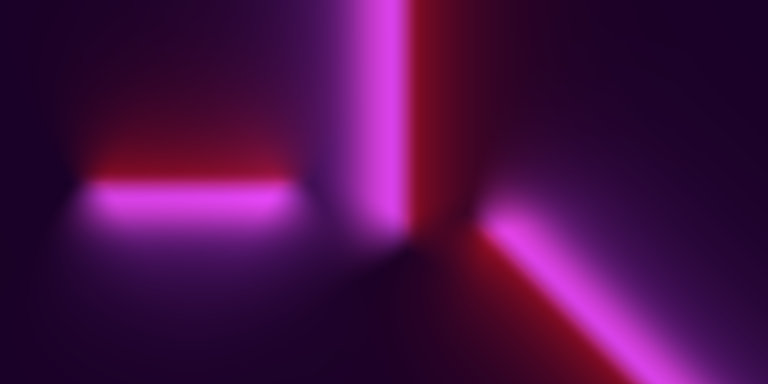
Write a Shadertoy shader that draws this background.

```glsl
// Three soft neon bars, violet on one side and deep red on the other, over a dark plum ground.

const vec3 GROUND = vec3(0.100, 0.003, 0.150);
const vec3 CORE   = vec3(0.280, 0.080, 0.180);
const vec3 VIOLET = vec3(0.650, 0.240, 0.790);
const vec3 RED    = vec3(0.470, 0.045, -0.020);

const float CORE_OFFSET  = 0.060;  // distance of the brightest line from the edge
const float CORE_WIDTH   = 0.050;
const float VIOLET_REACH = 0.140;
const float RED_REACH    = 0.150;
const float EDGE_BLUR    = 0.042;
const float END_BLUR     = 0.050;  // softness of the bar ends beside the edge
const float END_SPREAD   = 0.650;  // extra end softness per unit from the edge

// Light of a bar from a to b; violet falls to the right of that direction, red to the left.
vec3 barLight(vec2 p, vec2 a, vec2 b, float spread) {
    vec2 along = normalize(b - a);
    vec2 toViolet = vec2(along.y, -along.x);
    float t = dot(p - a, along);
    float side = dot(p - a, toViolet);
    float away = abs(side);

    // The ends blur more as the light travels outward.
    float blur = END_BLUR + END_SPREAD * away;
    float ends = smoothstep(-blur, blur, t)
               * smoothstep(-blur, blur, length(b - a) - t);

    // A narrow core rides on an exponential glow.
    float coreDist = (side / spread - CORE_OFFSET) / CORE_WIDTH;
    vec3 violet = CORE * exp(-0.5 * coreDist * coreDist)
                + VIOLET * exp(-away / (VIOLET_REACH * spread));
    vec3 red = RED * exp(-away / RED_REACH);

    float violetSide = smoothstep(-EDGE_BLUR, EDGE_BLUR, side - 0.006);
    return ends * mix(red, violet, violetSide);
}

void mainImage(out vec4 fragColor, in vec2 fragCoord) {
    // Canvas spans 2 by 1 units.
    vec2 p = fragCoord / iResolution.xy * vec2(2.0, 1.0);

    vec3 color = GROUND;
    color += barLight(p, vec2(0.229, 0.523), vec2(0.768, 0.523), 1.0);   // level
    color += barLight(p, vec2(1.062, 2.000), vec2(1.062, 0.385), 1.25);  // upright
    color += barLight(p, vec2(2.245, -0.586), vec2(1.245, 0.414), 1.1);  // slanted

    fragColor = vec4(clamp(color, 0.0, 1.0), 1.0);
}
```
